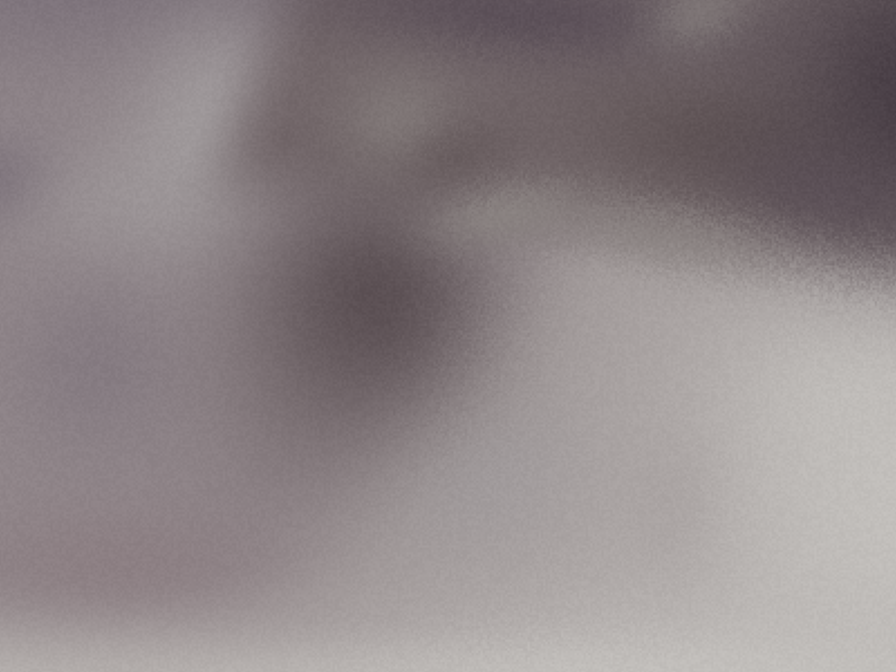
Reproduce this background procedurally as a WebGL 2 fragment shader.

```glsl
#version 300 es
precision highp float;

uniform vec2 u_resolution;
out vec4 outColor;

const vec3 MAUVE      = vec3(0.565, 0.525, 0.540);
const vec3 ROSE       = vec3(0.545, 0.490, 0.505);
const vec3 VIOLET     = vec3(0.480, 0.440, 0.475);
const vec3 MIST       = vec3(0.635, 0.615, 0.620);
const vec3 STONE      = vec3(0.625, 0.595, 0.595);
const vec3 SAND       = vec3(0.705, 0.685, 0.675);
const vec3 PALE       = vec3(0.775, 0.765, 0.750);
const vec3 TAUPE      = vec3(0.450, 0.405, 0.415);
const vec3 WARM_GREY  = vec3(0.550, 0.525, 0.515);
const vec3 UMBER      = vec3(0.365, 0.320, 0.325);
const vec3 SHADOW     = vec3(0.345, 0.300, 0.315);
const vec3 NIGHT      = vec3(0.275, 0.235, 0.265);
const vec3 DUSK       = vec3(0.350, 0.305, 0.340);

const float GRAIN_CELLS  = 300.0;  // grain cells per canvas height
const float GRAIN_AMOUNT = 0.030;
const float SCATTER      = 0.028;  // how far grain displaces the soft shapes

float hash(vec2 p) {
  vec3 q = fract(vec3(p.xyx) * 0.1031);
  q += dot(q, q.yzx + 33.33);
  return fract((q.x + q.y) * q.z);
}

float valueNoise(vec2 p) {
  vec2 cell = floor(p), f = fract(p);
  f = f * f * (3.0 - 2.0 * f);
  float low  = mix(hash(cell), hash(cell + vec2(1, 0)), f.x);
  float high = mix(hash(cell + vec2(0, 1)), hash(cell + vec2(1, 1)), f.x);
  return mix(low, high, f.y);
}

// Gaussian ellipse, turned counterclockwise by angle
float glow(vec2 p, vec2 centre, vec2 radius, float angle) {
  float c = cos(angle), s = sin(angle);
  vec2 d = p - centre;
  vec2 q = vec2(c * d.x + s * d.y, c * d.y - s * d.x) / radius;
  return exp(-dot(q, q));
}

// Broad ground: mauve left, stone middle, pale lower right
vec3 ground(vec2 p) {
  vec3 col = mix(SAND, MAUVE, smoothstep(-0.02, 0.17, p.y));
  col = mix(col, STONE, smoothstep(0.18, 0.47, p.x - 0.75 * p.y) * smoothstep(0.0, 0.12, p.y));
  col = mix(col, PALE, 0.90 * glow(p, vec2(1.36, 0.24), vec2(0.42, 0.40), 0.0));
  col = mix(col, PALE, 0.80 * glow(p, vec2(0.95, -0.05), vec2(0.48, 0.17), 0.0));
  col = mix(col, PALE, 0.55 * glow(p, vec2(1.28, 0.43), vec2(0.17, 0.11), 0.0));
  col = mix(col, MIST, 0.70 * glow(p, vec2(0.73, 0.29), vec2(0.14, 0.10), 0.5));
  return mix(col, STONE, 0.35 * glow(p, vec2(1.00, 0.25), vec2(0.08, 0.12), 0.0));
}

// Cool left side with a bright slanted streak
vec3 leftVeil(vec3 col, vec2 p) {
  col = mix(col, VIOLET, 0.90 * glow(p, vec2(0.12, 1.05), vec2(0.50, 0.15), 0.0));
  col = mix(col, MIST, 0.85 * glow(p, vec2(0.30, 0.81), vec2(0.11, 0.18), -0.35));
  col = mix(col, MIST, 0.45 * glow(p, vec2(0.17, 0.70), vec2(0.18, 0.09), 0.0));
  col = mix(col, VIOLET, 0.75 * glow(p, vec2(-0.02, 0.73), vec2(0.10, 0.07), 0.4));
  col = mix(col, VIOLET, 0.50 * glow(p, vec2(0.14, 0.46), vec2(0.13, 0.13), 0.0));
  return mix(col, ROSE, 0.75 * glow(p, vec2(0.17, 0.16), vec2(0.24, 0.09), 0.0));
}

// Dark upper mass and the shadow hanging below it
vec3 darkMass(vec3 col, vec2 p) {
  float leftEdge = smoothstep(-0.075, 0.075, p.x - 0.035 - 0.40 * p.y);
  float lowerEdge = smoothstep(-0.085, 0.075, p.y + 0.13 * p.x - 0.785);
  col = mix(col, TAUPE, leftEdge * lowerEdge);
  col = mix(col, TAUPE, 0.45 * glow(p, vec2(0.47, 0.43), vec2(0.15, 0.18), -0.3));
  col = mix(col, SHADOW, 0.93 * glow(p, vec2(0.56, 0.56), vec2(0.17, 0.18), -0.2));
  col = mix(col, UMBER, 0.85 * glow(p, vec2(1.08, 0.79), vec2(0.22, 0.10), -0.1));
  col = mix(col, DUSK, 0.90 * glow(p, vec2(0.78, 0.98), vec2(0.32, 0.07), -0.08));
  col = mix(col, NIGHT, 0.95 * glow(p, vec2(1.37, 0.87), vec2(0.20, 0.22), 0.0));
  return mix(col, DUSK, 0.55 * glow(p, vec2(1.22, 0.72), vec2(0.14, 0.07), -0.2));
}

// Dim lights inside the dark mass and along its lower rim
vec3 rimLights(vec3 col, vec2 p) {
  col = mix(col, WARM_GREY, 0.55 * glow(p, vec2(0.59, 0.82), vec2(0.09, 0.08), 0.5));
  col = mix(col, UMBER, 0.45 * glow(p, vec2(0.68, 0.77), vec2(0.08, 0.05), 0.4));
  col = mix(col, WARM_GREY, 0.60 * glow(p, vec2(1.04, 0.98), vec2(0.08, 0.05), 0.4));
  col = mix(col, WARM_GREY, 0.80 * glow(p, vec2(0.75, 0.68), vec2(0.11, 0.045), 0.2));
  return mix(col, WARM_GREY, 0.60 * glow(p, vec2(0.99, 0.65), vec2(0.15, 0.05), -0.2));
}

void main() {
  vec2 p = gl_FragCoord.xy / u_resolution.y;

  // Grain scatters the soft edges of the right and centre
  vec2 g = p * GRAIN_CELLS;
  vec2 jitter = vec2(valueNoise(g + 71.0), valueNoise(g + 233.0)) - 0.5;
  vec2 q = p + jitter * SCATTER * smoothstep(0.3, 0.8, p.x);

  vec3 col = ground(q);
  col = leftVeil(col, q);
  col = darkMass(col, q);
  col = rimLights(col, q);
  col += (valueNoise(g) - 0.5) * GRAIN_AMOUNT;
  outColor = vec4(clamp(col, 0.0, 1.0), 1.0);
}
```
